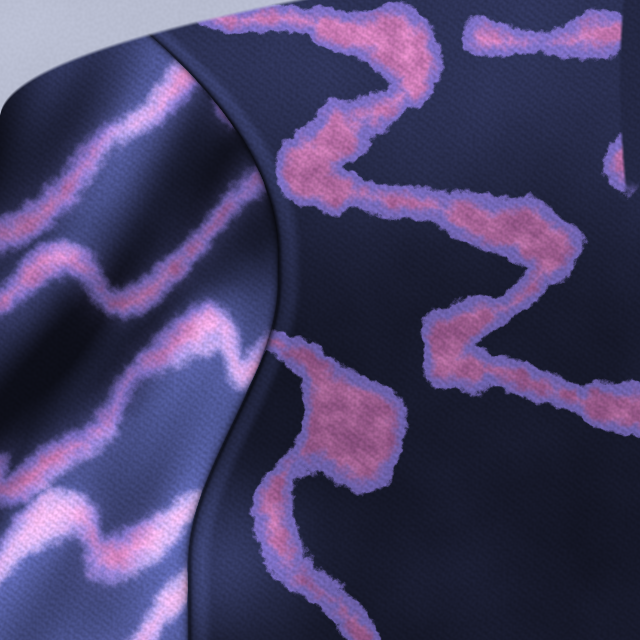
A WebGL 2 fragment shader for this texture:

```glsl
#version 300 es
precision highp float;
// Draws folded navy twill with a sleeve seam and ragged, winding pink dye veins.

uniform vec2 u_resolution;
out vec4 outColor;

const float TAU = 6.2831853;
const vec3 NAVY = vec3(0.125, 0.14, 0.24);
const vec3 VIOLET = vec3(0.45, 0.40, 0.71);
const vec3 ROSE_DARK = vec3(0.57, 0.33, 0.53);
const vec3 ROSE_LIGHT = vec3(0.82, 0.51, 0.73);
const vec3 PALE = vec3(0.88, 0.80, 0.95);
const vec3 BACKDROP = vec3(0.74, 0.76, 0.84);
const int CURVE_STEPS = 24;
const int SLEEVE_VEINS = 5;
const float RIM_WIDTH = 0.017;    // violet border of a vein
const float RAGGEDNESS = 0.010;
const float BODY_BLUR = 0.003;
const float SLEEVE_BLUR = 0.010;
const float TWILL_COUNT = 105.0;

vec2 hashGradient(vec2 cell) {
  vec3 h = fract(cell.xyx * vec3(0.1031, 0.1030, 0.0973));
  h += dot(h, h.yzx + 33.33);
  float angle = TAU * fract((h.x + h.y) * h.z);
  return vec2(cos(angle), sin(angle));
}

float gradientNoise(vec2 p) {
  vec2 i = floor(p), f = p - i;
  vec2 w = f * f * f * (f * (f * 6.0 - 15.0) + 10.0);
  vec2 e = vec2(1.0, 0.0);
  float a = dot(hashGradient(i), f);
  float b = dot(hashGradient(i + e.xy), f - e.xy);
  float c = dot(hashGradient(i + e.yx), f - e.yx);
  float d = dot(hashGradient(i + e.xx), f - e.xx);
  return mix(mix(a, b, w.x), mix(c, d, w.x), w.y);
}

float fbm(vec2 p) {
  float sum = 0.0, amp = 0.6;
  for (int i = 0; i < 4; i++) {
    sum += amp * gradientNoise(p);
    p = mat2(1.6, 1.2, -1.2, 1.6) * p + 7.3;
    amp *= 0.55;
  }
  return sum;
}

float segmentDistance(vec2 p, vec2 a, vec2 b) {
  vec2 ab = b - a;
  return length(p - a - ab * clamp(dot(p - a, ab) / dot(ab, ab), 0.0, 1.0));
}

// Signed distance to a curve that drifts and swings, thicker at its bends.
float meander(vec2 p, vec2 start, vec2 drift, vec2 swing, vec2 range, float halfWidth) {
  float d = 1e3;
  vec2 last = start + drift * range.x + swing * cos(TAU * range.x);
  for (int i = 1; i <= CURVE_STEPS; i++) {
    float t = mix(range.x, range.y, float(i) / float(CURVE_STEPS));
    float bend = cos(TAU * t);
    vec2 next = start + drift * t + swing * bend;
    d = min(d, segmentDistance(p, last, next) - halfWidth * (0.65 + 0.75 * bend * bend));
    last = next;
  }
  return d;
}

float smoothMin(float a, float b, float k) {
  float h = max(k - abs(a - b), 0.0) / k;
  return min(a, b) - 0.25 * h * h * k;
}

float bodyVeins(vec2 p) {
  float d = meander(p, vec2(0.513, 0.889), vec2(0.215, -0.286), vec2(0.138, 0.02), vec2(-0.4, 2.0), 0.035);
  float tail = meander(p, vec2(0.449, 0.375), vec2(0.065, -0.39), vec2(0.059, 0.0), vec2(-0.3, 1.1), 0.023);
  float pool = length(p - vec2(0.56, 0.325)) - 0.083;
  float top = meander(p, vec2(0.76, 0.945), vec2(0.4, 0.01), vec2(0.0, 0.01), vec2(0.0, 0.7), 0.022);
  float spot = length((p - vec2(0.975, 0.75)) * vec2(1.0, 0.75)) - 0.035;
  return min(min(d, smoothMin(tail, pool, 0.06)), min(top, spot));
}

float sleeveVeins(vec2 p) {
  float d = 1e3;
  for (int i = 0; i < SLEEVE_VEINS; i++) {
    float k = float(i), side = mod(k, 2.0) * 2.0 - 1.0;
    vec2 start = vec2(0.45, 0.91 - 0.2 * k);
    vec2 drift = vec2(-0.39 - 0.03 * sin(k * 2.4), -0.2);
    d = min(d, meander(p, start, drift, side * vec2(0.045, 0.075), vec2(-0.1, 1.3), 0.022));
  }
  return d;
}

float seamX(float y) {
  float above = max(y - 0.6, 0.0) / 0.345;
  return 0.435 - 0.2 * above * above - 0.14 * (1.0 - smoothstep(0.12, 0.56, y));
}

void main() {
  vec2 p = gl_FragCoord.xy / u_resolution;
  float seam = p.x - seamX(p.y);
  float sleeve = 1.0 - smoothstep(-0.003, 0.003, seam);

  // Light on the body, its seam band and the sleeve folds
  float broad = fbm(p * 3.0 + 4.0);
  float bodyLight = 0.72 + 0.7 * smoothstep(0.4, 1.0, p.y) + 0.35 * broad;
  bodyLight += 0.9 * exp(-dot(p - vec2(0.36, 0.12), p - vec2(0.36, 0.12)) * 80.0);
  float band = smoothstep(0.0, 0.008, seam) * (1.0 - smoothstep(0.02, 0.04, seam));
  bodyLight += 0.45 * band;
  float across = dot(p - vec2(0.13, 0.38), vec2(0.76, -0.65)) + 0.05 * broad;
  float upper = (1.0 - smoothstep(-0.19, -0.05, across)) * smoothstep(-0.04, 0.2, p.x);
  float sleeveLight = 0.6 + 1.65 * smoothstep(0.0, 0.11, across) + 1.3 * upper;
  sleeveLight += 1.3 * gradientNoise(vec2(p.x * 9.0 - p.y * 4.0, p.y * 3.0) + 2.0);
  float light = max(mix(bodyLight, sleeveLight, sleeve), 0.4);

  // Dye veins: ragged outline, violet rim, mottled rose core
  vec2 warped = p + 0.035 * vec2(gradientNoise(p * 7.0), gradientNoise(p * 7.0 + 31.0));
  float d = mix(bodyVeins(warped), sleeveVeins(warped), sleeve);
  float mottle = fbm(p * 24.0);
  d += RAGGEDNESS * (fbm(p * 60.0) + 0.6 * mottle);
  float blur = mix(BODY_BLUR, SLEEVE_BLUR, sleeve);
  float dye = 1.0 - smoothstep(-blur, blur, d);
  float core = 1.0 - smoothstep(-0.008 - blur, 0.008 + blur, d + RIM_WIDTH + 0.018 * mottle);
  vec3 rose = mix(ROSE_DARK, ROSE_LIGHT, clamp(0.5 + 1.1 * mottle + 0.5 * (light - 1.1), 0.0, 1.0));
  vec3 vein = mix(VIOLET, rose, core) * (0.78 + 0.22 * light);
  vein = mix(vein, PALE, 0.6 * smoothstep(1.4, 2.7, light));
  vec3 color = mix(NAVY * light, vein, dye);
  color += VIOLET * 0.16 * sleeve * (1.0 - dye) * exp(-max(d, 0.0) * 55.0);

  // Seam groove, collar edge and woven grain
  color *= 1.0 - 0.65 * exp(-abs(seam) * 160.0);
  float collar = smoothstep(0.975, 0.982, p.x + 0.01 * sin(p.y * 9.0)) * smoothstep(0.69, 0.72, p.y);
  color = mix(color, NAVY * 1.1, collar);
  float twill = sin(TAU * TWILL_COUNT * (p.x * 0.6 + p.y * 0.8));
  color *= 1.0 + 0.035 * twill + 0.13 * gradientNoise(p * 210.0);

  // Pale backdrop beyond the shoulder
  float shoulder = p.y - 0.815 - 0.27 * sqrt(p.x);
  vec3 wall = BACKDROP * (0.98 + 0.06 * broad + 0.03 * gradientNoise(p * 180.0));
  color = mix(color, wall, smoothstep(-0.004, 0.004, shoulder));
  outColor = vec4(clamp(color, 0.0, 1.0), 1.0);
}
```
